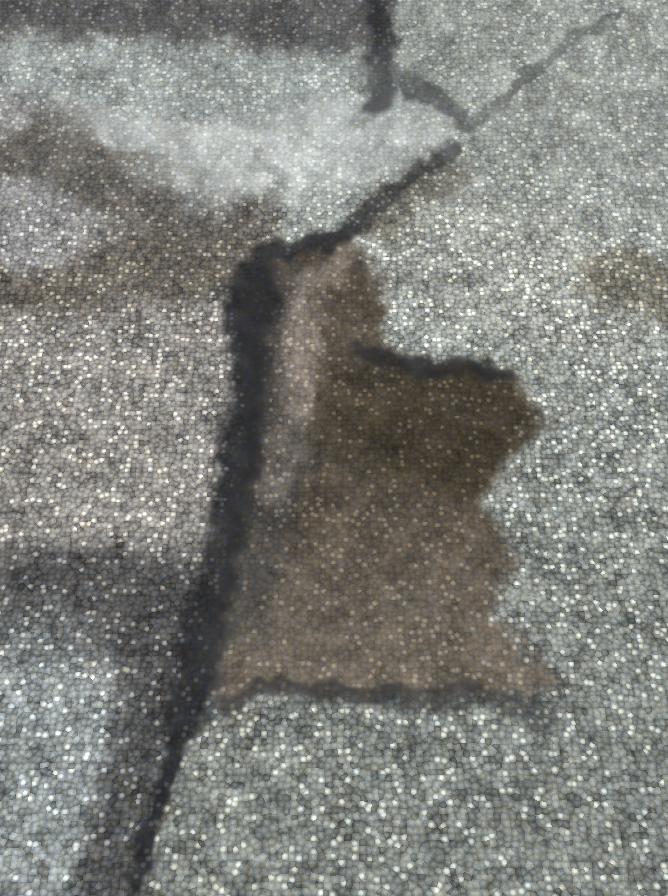
A WebGL 2 fragment shader for this texture:

```glsl
#version 300 es
precision highp float;
uniform vec2 u_resolution;
out vec4 fragColor;

vec2 hash2(vec2 p) {
  vec3 q = fract(p.xyx * vec3(0.1031, 0.1030, 0.0973));
  q += dot(q, q.yzx + 33.33);
  return fract((q.xx + q.yz) * q.zy);
}

float noise(vec2 p) {
  vec2 i = floor(p), f = fract(p);
  f = f * f * (3.0 - 2.0 * f);
  return mix(mix(hash2(i).x, hash2(i + vec2(1, 0)).x, f.x),
             mix(hash2(i + vec2(0, 1)).x, hash2(i + vec2(1)).x, f.x), f.y);
}

float fbm(vec2 p) {
  float sum = 0.0, amp = 0.5;
  for (int i = 0; i < 5; i++) {
    sum += amp * noise(p);
    p = mat2(1.6, 1.2, -1.2, 1.6) * p + 7.3;
    amp *= 0.5;
  }
  return sum;
}

// Soft ellipse, tilted by an angle
float blob(vec2 p, vec2 centre, vec2 radius, float tilt) {
  float c = cos(tilt), s = sin(tilt);
  vec2 d = mat2(c, -s, s, c) * (p - centre) / radius;
  return 1.0 - smoothstep(0.65, 1.25, length(d));
}

// Soft line between two points
float stroke(vec2 p, vec2 a, vec2 b, float width) {
  vec2 d = b - a;
  float t = clamp(dot(p - a, d) / dot(d, d), 0.0, 1.0);
  return 1.0 - smoothstep(width * 0.3, width, length(p - a - d * t));
}

// Signed distance to the outline of the worn hollow
float hollow(vec2 p) {
  vec2 v[16] = vec2[16](vec2(.27, .69), vec2(.39, .745), vec2(.42, .69), vec2(.43, .615),
    vec2(.57, .585), vec2(.61, .54), vec2(.53, .447), vec2(.56, .375),
    vec2(.56, .31), vec2(.63, .24), vec2(.56, .212), vec2(.443, .225),
    vec2(.25, .212), vec2(.228, .245), vec2(.26, .427), vec2(.28, .57));
  float d = 1.0, side = 1.0;
  for (int i = 0, j = 15; i < 16; j = i, i++) {
    vec2 e = v[j] - v[i], w = p - v[i];
    d = min(d, length(w - e * clamp(dot(w, e) / dot(e, e), 0.0, 1.0)));
    bvec3 c = bvec3(p.y >= v[i].y, p.y < v[j].y, e.x * w.y > e.y * w.x);
    if (all(c) || all(not(c))) side = -side;
  }
  return side * d;
}

// Rounded stones: x centre distance, y and z random values
vec3 stones(vec2 p) {
  vec3 best = vec3(9.0, 0.0, 0.0);
  for (int y = -1; y <= 1; y++)
    for (int x = -1; x <= 1; x++) {
      vec2 cell = floor(p) + vec2(x, y);
      float d = length(cell + 0.15 + 0.7 * hash2(cell) - p);
      if (d < best.x) best = vec3(d, hash2(cell + 71.7));
    }
  return best;
}

void main() {
  vec2 uv = gl_FragCoord.xy / u_resolution;
  vec2 p0 = vec2(uv.x * 0.746, uv.y);
  vec2 p = p0 + 0.045 * (vec2(fbm(p0 * 13.0), fbm(p0 * 13.0 + 40.0)) - 0.48);
  p += 0.012 * (vec2(noise(p0 * 90.0), noise(p0 * 90.0 + 9.0)) - 0.5);

  // Broad asphalt tones
  vec3 col = mix(vec3(.51, .53, .51), vec3(.60, .62, .60), smoothstep(.2, .75, p.y));
  col = mix(col, vec3(.57, .56, .54), smoothstep(.33, .27, p.x) * smoothstep(.15, .3, p.y));
  col = mix(col, vec3(.64, .65, .62), .6 * blob(p, vec2(.58, .69), vec2(.19, .08), -.25));
  col = mix(col, vec3(.43, .41, .36), .65 * blob(p, vec2(.73, .68), vec2(.1, .035), -.1));

  // Left slopes and upper smooth patches
  col = mix(col, vec3(.35), .9 * stroke(p, vec2(0, .99), vec2(.4, .975), .055));
  col = mix(col, vec3(.61, .64, .63), .85 * blob(p, vec2(.17, .91), vec2(.27, .048), -.06));
  col = mix(col, vec3(.40, .39, .37), .9 * stroke(p, vec2(0, .83), vec2(.25, .77), .075));
  col = mix(col, vec3(.41, .39, .36), .9 * stroke(p, vec2(0, .685), vec2(.26, .715), .06));
  col = mix(col, vec3(.6), .9 * blob(p, vec2(.02, .755), vec2(.1, .05), -.25));
  col = mix(col, vec3(.6), .8 * blob(p, vec2(0, .875), vec2(.045, .025), .1));
  float pale = max(blob(p, vec2(.33, .835), vec2(.18, .055), .13),
                   blob(p, vec2(.22, .845), vec2(.15, .028), -.12));
  col = mix(col, vec3(.73, .75, .74), .85 * pale);
  col = mix(col, vec3(.31), .9 * blob(p, vec2(.09, .325), vec2(.16, .075), .05));
  col = mix(col, vec3(.57, .60, .60), .85 * blob(p, vec2(.03, .12), vec2(.145, .19), .05));
  col = mix(col, vec3(.31), .85 * stroke(p, vec2(.20, .34), vec2(.12, 0), .055));

  // Brown dirt inside the hollow
  float dirt = smoothstep(.014, -.014, hollow(p));
  vec3 soil = mix(vec3(.43, .40, .36), vec3(.35, .32, .28), smoothstep(.28, .46, p.y));
  soil = mix(soil, vec3(.26, .235, .19), .75 * blob(p, vec2(.50, .52), vec2(.14, .085), -.2));
  soil = mix(soil, vec3(.27), .7 * blob(p, vec2(.30, .50), vec2(.05, .2), -.12));
  col = mix(col, soil, dirt);
  col = mix(col, vec3(.35, .33, .29), .6 * stroke(p, vec2(.43, .76), vec2(.50, .80), .04));
  float dust = max(stroke(p, vec2(.34, .65), vec2(.34, .54), .032),
                   .7 * stroke(p, vec2(.345, .66), vec2(.385, .72), .026));
  dust = max(dust, .5 * stroke(p, vec2(.335, .53), vec2(.305, .47), .035));
  col = mix(col, vec3(.57, .53, .49), .8 * dust);

  // Shadowed ledges and cracks
  vec2 rim[5] = vec2[5](vec2(.278, .685), vec2(.283, .58), vec2(.252, .43), vec2(.21), vec2(.14, 0));
  float ledge = 0.0;
  for (int i = 0; i < 4; i++)
    ledge = max(ledge, stroke(p, rim[i], rim[i + 1], i < 3 ? .036 : .018));
  ledge = max(ledge, .9 * stroke(p, vec2(.27, .695), vec2(.40, .748), .02));
  ledge = max(ledge, .6 * stroke(p, vec2(.40, .75), vec2(.50, .83), .016));
  ledge = max(ledge, .75 * stroke(p, vec2(.425, 1), vec2(.42, .88), .02));
  ledge = max(ledge, .55 * stroke(p, vec2(.42, .92), vec2(.52, .865), .02));
  ledge = max(ledge, .4 * stroke(p, vec2(.69, 1), vec2(.53, .865), .011));
  ledge = max(ledge, .8 * stroke(p, vec2(.40, .61), vec2(.56, .58), .018));
  ledge = max(ledge, .65 * stroke(p, vec2(.22, .215), vec2(.44, .228), .017));
  ledge = max(ledge, .55 * stroke(p, vec2(.44, .228), vec2(.61, .205), .02));
  col = mix(col, vec3(.17, .175, .185), .88 * ledge);

  // Loose aggregate, finer with distance
  vec2 ground = vec2((p0.x - .37) * (1.0 + .6 * p0.y), p0.y + .5 * p0.y * p0.y);
  vec3 coarse = stones(ground * 125.0);
  vec3 fine = stones(ground * 215.0 + 31.0);
  float rough = 1.0 - .5 * dirt - .5 * pale - .55 * ledge;
  rough *= mix(1.0, .55, smoothstep(.62, .9, p0.y));
  float grain = (coarse.y - .5) * .36 + (.42 - coarse.x) * .42 + (fine.y - .5) * .16;
  col *= 1.0 + grain * max(rough, .1) * 1.15 + (fbm(p0 * 45.0) - .48) * .5;
  float glint = step(.86, coarse.y) * smoothstep(.55, .2, coarse.x);
  col += glint * max(rough, .1) * mix(vec3(.20, .17, .13), vec3(.19, .21, .21), coarse.z);
  col += (fine.z - .5) * vec3(.035, .01, -.03);
  fragColor = vec4(clamp(col, 0.0, 1.0), 1.0);
}
```
